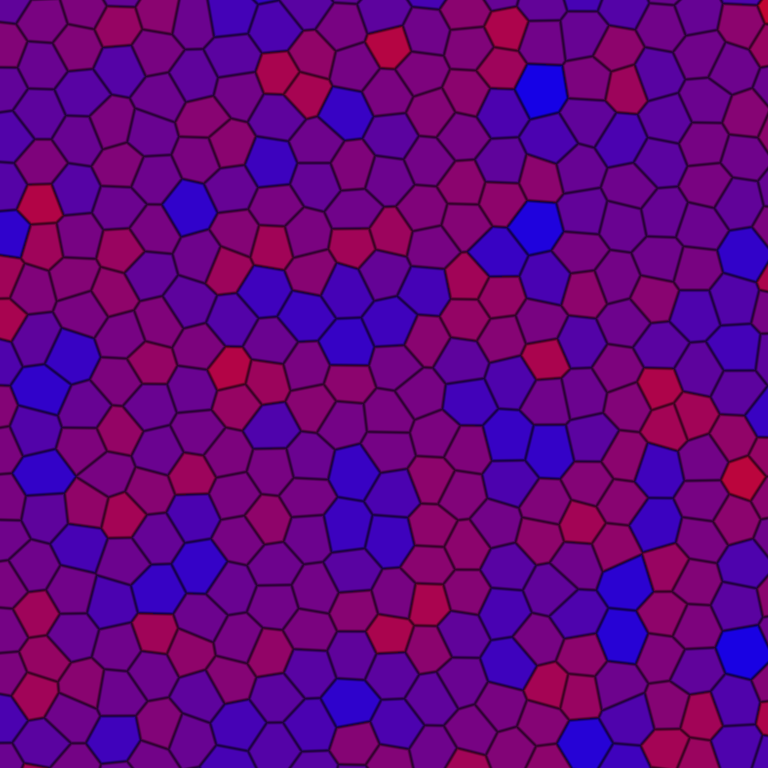
Give the GLSL for this pattern, as a Shadertoy shader.

```glsl
const float ROWS = 17.1;          // cells along the canvas height
const float JITTER = 0.205;       // seed displacement in cell spacings
const float LINE_HALF = 0.0017;   // half width of a wall, canvas units
const float LINE_SOFT = 0.0019;   // blur of a wall, canvas units
const float HEX_AREA = 0.8660254; // area of an undisturbed cell
const int RAYS = 16;

const vec3 LARGE_BLUE = vec3(0.06, 0.005, 0.93);
const vec3 SMALL_RED = vec3(0.82, 0.02, 0.15);
const float WALL_SHADE = 0.36;

vec2 hash22(vec2 p) {
    vec3 q = fract(vec3(p.xyx) * vec3(0.1031, 0.1030, 0.0973));
    q += dot(q, q.yzx + 33.33);
    return fract((q.xx + q.yz) * q.zy);
}

// Jittered seed of a triangular lattice with vertical columns
vec2 seedPoint(vec2 id) {
    vec2 lattice = vec2(HEX_AREA * id.x, id.y + 0.5 * id.x);
    return lattice + JITTER * (2.0 * hash22(id + 71.0) - 1.0);
}

vec2 nearestId(vec2 p) {
    float column = p.x / HEX_AREA;
    vec2 base = floor(vec2(column, p.y - 0.5 * column) + 0.5);
    vec2 best = base;
    float bestDist = 1e9;
    for (int j = -2; j <= 2; j++)
    for (int i = -2; i <= 2; i++) {
        vec2 id = base + vec2(i, j);
        vec2 d = seedPoint(id) - p;
        float dist = dot(d, d);
        if (dist < bestDist) {
            bestDist = dist;
            best = id;
        }
    }
    return best;
}

// Returns the distance to the closest wall and the area of the cell
vec2 wallAndArea(vec2 p, vec2 id) {
    float stepAngle = 6.2831853 / float(RAYS);
    float c = cos(stepAngle), s = sin(stepAngle);
    mat2 turn = mat2(c, s, -s, c);
    vec2 center = seedPoint(id);
    float wall = 1e9;
    float inverseReach[RAYS];
    for (int k = 0; k < RAYS; k++) inverseReach[k] = 0.5;

    for (int j = -2; j <= 2; j++)
    for (int i = -2; i <= 2; i++) {
        if (i == 0 && j == 0) continue;
        vec2 d = seedPoint(id + vec2(i, j)) - center;
        wall = min(wall, dot(center + 0.5 * d - p, normalize(d)));

        // Each ray stops at the first bisector it meets
        vec2 scaled = 2.0 * d / dot(d, d);
        vec2 ray = vec2(cos(0.1), sin(0.1));
        for (int k = 0; k < RAYS; k++) {
            inverseReach[k] = max(inverseReach[k], dot(scaled, ray));
            ray = turn * ray;
        }
    }

    float area = 0.0;
    for (int k = 0; k < RAYS; k++)
        area += 0.5 * stepAngle / (inverseReach[k] * inverseReach[k]);
    return vec2(wall, area);
}

// Small cells turn red, large cells turn blue
vec3 cellColor(float area) {
    float redness = 0.5 + 1.6 * (1.0 - area / HEX_AREA);
    return mix(LARGE_BLUE, SMALL_RED, clamp(redness, 0.0, 1.0));
}

void mainImage(out vec4 fragColor, in vec2 fragCoord) {
    float pixel = 1.0 / iResolution.y;
    vec2 p = fragCoord * pixel * ROWS;
    vec2 cell = wallAndArea(p, nearestId(p));

    // Darken the walls with a soft edge
    float soft = max(LINE_SOFT, 0.75 * pixel);
    float inside = smoothstep(LINE_HALF - soft, LINE_HALF + soft, cell.x / ROWS);
    fragColor = vec4(cellColor(cell.y) * mix(WALL_SHADE, 1.0, inside), 1.0);
}
```
